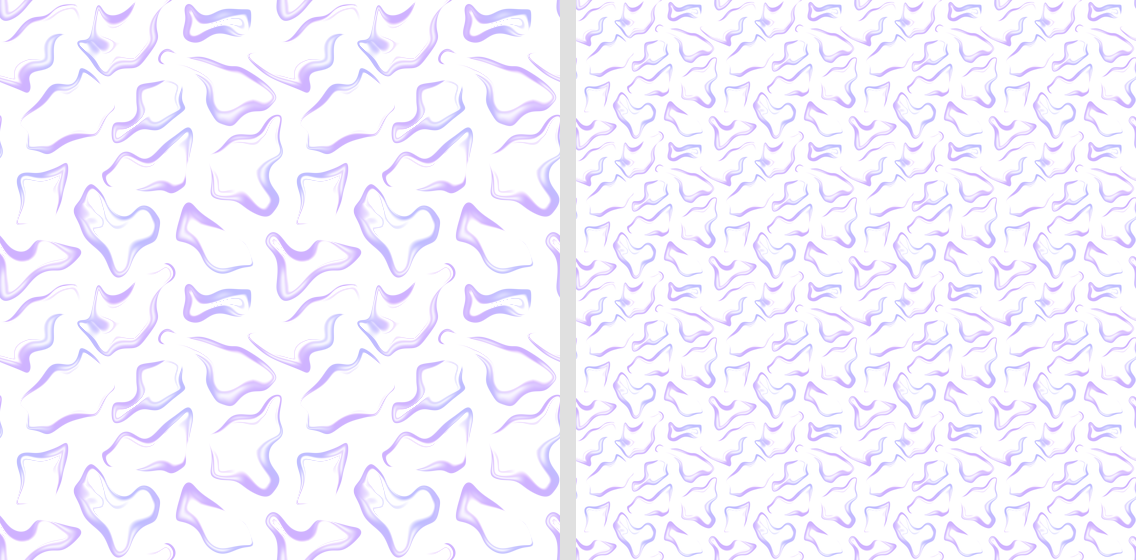
Left, the tile; right, the same tile 2 across and 2 down.
Give the GLSL for this pattern, as a Shadertoy shader.

```glsl
// Glossy lavender liquid loops on white, repeated in a 2 by 2 tiling.
// Wrapped cellular borders, bent by layered sines, give the wavy outlines;
// each outline is a tube of swelling width with pale highlights and wisps.

#define REPEATS 2.0
#define GRID vec2(3.0, 4.0)
#define JITTER 0.75
#define WARP 0.075
#define RIPPLE 0.013
#define GUTTER 0.034
#define ROUNDING 70.0
#define WIDTH 0.026
#define SWELL 0.030
#define LAVENDER vec3(0.81, 0.70, 1.0)
#define BLUE vec3(0.75, 0.74, 1.0)
#define PINK vec3(0.92, 0.74, 1.0)

const float TAU = 6.2831853;

// Two crossed sines; a whole-number frequency keeps them periodic.
float waves(vec2 p, vec2 freq, float phase) {
    return 0.5 * sin(TAU * dot(freq, p) + phase)
         + 0.5 * sin(TAU * dot(vec2(-freq.y, freq.x), p) + 2.3 * phase);
}

// Jittered cell centre in tile units, wrapped at the tile edge.
vec2 seedPoint(vec2 cell) {
    vec2 c = cell - GRID * floor((cell + 0.5) / GRID);
    vec2 h = vec2(dot(c, vec2(12.7, 31.1)), dot(c, vec2(26.9, 18.3)));
    h = fract(sin(h + 1.0) * 4375.8);
    return (cell + 0.5 + JITTER * (h - 0.5)) / GRID;
}

// Rounded distance to the nearest cell border.
float cellBorder(vec2 p) {
    vec2 base = floor(p * GRID), nearCell = base, nearSeed = p;
    float best = 9.0;
    for (int y = -1; y <= 1; y++)
    for (int x = -1; x <= 1; x++) {
        vec2 cell = base + vec2(x, y), s = seedPoint(cell);
        float d = dot(s - p, s - p);
        if (d < best) { best = d; nearCell = cell; nearSeed = s; }
    }
    float sum = 0.0;
    for (int y = -2; y <= 2; y++)
    for (int x = -2; x <= 2; x++) {
        if (x == 0 && y == 0) continue;
        vec2 s = seedPoint(nearCell + vec2(x, y));
        float d = dot(0.5 * (s + nearSeed) - p, normalize(s - nearSeed));
        sum += exp(-ROUNDING * d);
    }
    return -log(sum) / ROUNDING;
}

// Positive inside a loop, zero on its outer edge.
float loopField(vec2 p) {
    vec2 q = p;
    for (int i = 0; i < 4; i++) {
        float f = float(i) + 2.0 + floor(float(i) * 0.5);
        q += WARP / f * sin(TAU * f * q.yx + vec2(1.7, 4.1) * f);
    }
    float ripple = waves(p, vec2(5.0, 2.0), 0.8) + waves(p, vec2(3.0, -7.0), 2.1);
    return cellBorder(q) - GUTTER + RIPPLE * ripple;
}

void mainImage(out vec4 fragColor, in vec2 fragCoord) {
    vec2 p = fract(fragCoord / iResolution.xy * REPEATS);
    float soft = max(0.005, 1.5 * REPEATS / iResolution.y);

    // Depth inside the loop, corrected for the bending of space
    vec2 e = vec2(0.002, 0.0);
    float field = loopField(p);
    vec2 slope = vec2(loopField(p + e.xy), loopField(p + e.yx)) - field;
    float depth = field / max(length(slope) / e.x, 0.45);

    // Tube with a crisp outside, soft inside and tapering ends
    float width = WIDTH + SWELL * waves(p, vec2(3.0, 1.0), 0.6)
                + 0.4 * SWELL * waves(p, vec2(2.0, 5.0), 3.7);
    width = clamp(width, 0.002, 0.046);
    float t = depth / width;
    float tube = smoothstep(0.0, soft, depth)
               * (1.0 - smoothstep(0.65 * width, width + 0.5 * soft, depth))
               * smoothstep(0.002, 0.009, width);

    // Pale highlight along parts of the tube
    float shine = smoothstep(-0.35, 0.6, waves(p, vec2(4.0, 3.0), 1.3));
    float gloss = exp(-pow((t - 0.52) / 0.24, 2.0)) * shine;
    float ink = tube * (1.0 - 0.85 * gloss);

    // Thin strands peeling off the inner edge
    float peel = waves(p, vec2(2.0, 3.0), 5.2);
    float strand = abs(depth - width - 0.022 * peel);
    float wisp = (1.0 - smoothstep(0.001, 0.001 + soft, strand))
               * smoothstep(0.1, 0.6, peel) * step(0.0, depth);

    // Lavender drifting to blue, with a pink inner rim
    float drift = smoothstep(-0.2, 0.8, waves(p, vec2(1.0, 2.0), 2.6));
    vec3 tint = mix(LAVENDER, BLUE, drift);
    tint = mix(tint, PINK, 0.6 * smoothstep(0.55, 1.0, t) * (1.0 - drift));

    vec3 colour = mix(vec3(1.0), tint, max(ink, 0.4 * wisp));
    fragColor = vec4(colour, 1.0);
}
```
